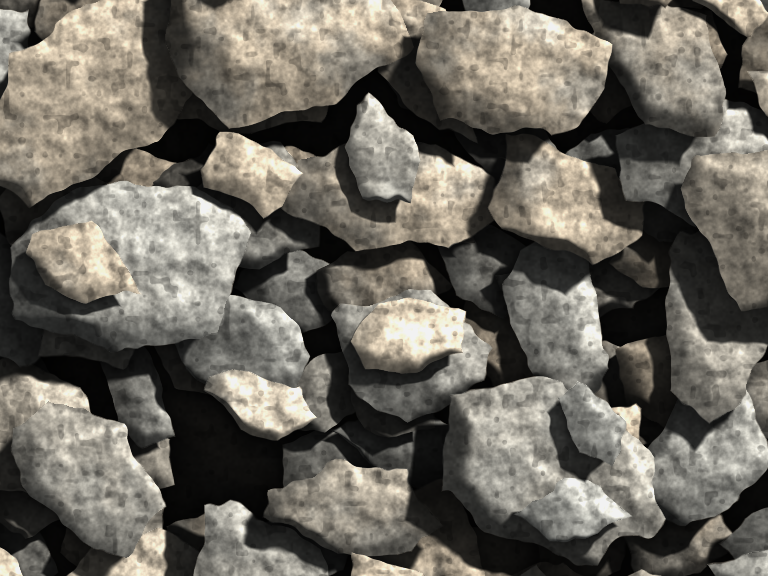
Give the GLSL for this texture, as a Shadertoy shader.

```glsl
// A heap of broken tan and grey stones in hard sunlight, with deep dark gaps.
#define TAN vec3(0.82, 0.75, 0.65)
#define GREY vec3(0.75, 0.74, 0.70)
#define SKY vec3(0.27, 0.28, 0.29)
#define SUN_DIR normalize(vec3(0.50, 0.55, 0.70))
#define SUN_GAIN 1.0
#define SHADOW_LENGTH 0.25
#define RELIEF 1.5
#define GRAIN 0.20
#define SIDES 7
#define TAU 6.28318

vec3 hash3(vec3 p) {
    p = fract(p * vec3(0.1031, 0.1030, 0.0973));
    p += dot(p, p.yxz + 33.33);
    return fract((p.xxy + p.yxx) * p.zyx);
}

float noise(vec2 p) {
    vec2 i = floor(p), f = fract(p);
    f = f * f * (3.0 - 2.0 * f);
    float a = hash3(vec3(i, 5.0)).x;
    float b = hash3(vec3(i + vec2(1, 0), 5.0)).x;
    float c = hash3(vec3(i + vec2(0, 1), 5.0)).x;
    float d = hash3(vec3(i + vec2(1, 1), 5.0)).x;
    return mix(mix(a, b, f.x), mix(c, d, f.x), f.y);
}

float fbm(vec2 p) {
    float sum = 0.0, amp = 0.5;
    for (int i = 0; i < 5; i++) {
        sum += amp * noise(p);
        p = mat2(1.6, 1.2, -1.2, 1.6) * p + 3.7;
        amp *= 0.55;
    }
    return sum;
}

// Faceted stone: returns depth inside the outline, and a blended facet normal
float stone(vec2 q, vec3 seed, out vec3 normal) {
    vec2 tilt = (seed.xy - 0.5) * 0.5;
    float inside = 1e3;
    normal = vec3(-tilt, 1.0) * exp(-12.0 * (0.4 + dot(q, tilt)));
    for (int k = 0; k < SIDES; k++) {
        vec3 h = hash3(seed * 91.0 + float(k) * 17.0);
        float angle = (float(k) + 0.75 * h.x) * TAU / float(SIDES);
        vec2 dir = vec2(cos(angle), sin(angle));
        float edge = mix(0.72, 1.0, h.y) - dot(q, dir);
        float slope = mix(0.8, 4.0, h.z * h.z);
        inside = min(inside, edge);
        normal += exp(min(-12.0 * slope * edge, 40.0)) * vec3(dir * slope * 0.6, 1.0);
    }
    normal = normalize(normal);
    return inside;
}

struct Surface { vec3 tone; float sun; float sky; vec3 seed; vec2 grainPos; };

// Paints one jittered grid of stones over the heap, with their shadows
void addLayer(inout Surface s, vec2 p, float cell, float chance, float open, float id) {
    vec2 grid = p / cell + id * 3.37, base = floor(grid);
    vec2 toSun = normalize(SUN_DIR.xy);
    float soft = 0.75 / (iResolution.y * cell);
    for (int j = -1; j <= 1; j++)
    for (int i = -1; i <= 1; i++) {
        vec2 c = base + vec2(i, j);
        vec3 place = hash3(vec3(c, id * 7.0 + 1.0));
        vec3 seed = hash3(vec3(c, id * 7.0 + 2.0));
        vec3 form = hash3(vec3(c, id * 7.0 + 3.0));
        vec2 d = grid - c - 0.5 - (place.xy - 0.5) * 0.6;
        if (place.z > chance || dot(d, d) > 1.7) continue;

        float turn = (form.x - 0.6) * 2.4;
        mat2 rot = mat2(cos(turn), sin(turn), -sin(turn), cos(turn));
        vec2 axes = vec2(mix(0.52, 0.76, form.y), mix(0.36, 0.50, form.z));
        vec3 normal, unused;
        float reach = SHADOW_LENGTH * mix(0.6, 1.2, seed.z);
        float shade = stone(((d + toSun * reach) * rot) / axes, seed, unused) * axes.y;
        float inside = stone((d * rot) / axes, seed, normal) * axes.y;

        // Cast shadow and contact darkening on what lies below
        s.sun *= 1.0 - smoothstep(-soft - 0.008, soft + 0.008, shade);
        s.sky *= 1.0 - 0.5 * exp(-max(-inside, 0.0) * 9.0);

        // The stone itself
        float cover = smoothstep(-soft, soft, inside);
        normal.xy = rot * normal.xy;
        vec3 tone = mix(TAN, GREY, smoothstep(0.2, 0.9, seed.y)) * mix(0.86, 1.12, form.y);
        s.tone = mix(s.tone, tone, cover);
        s.sun = mix(s.sun, max(dot(normal, SUN_DIR), 0.0) * open, cover);
        s.sky = mix(s.sky, open * (0.75 + 0.25 * normal.z), cover);
        if (cover > 0.5) {
            s.seed = seed;
            s.grainPos = (d * rot) * cell;
        }
    }
}

void mainImage(out vec4 fragColor, in vec2 fragCoord) {
    vec2 p = fragCoord / iResolution.y;

    // Rough, chipped outlines
    vec2 chip = vec2(noise(p * 14.0), noise(p * 14.0 + 50.0)) - 0.5;
    vec2 nick = vec2(noise(p * 55.0), noise(p * 55.0 + 80.0)) - 0.5;
    vec2 w = p + chip * 0.030 + nick * 0.007;

    // Heap from the dark bottom up to the large stones and a few small ones
    Surface s = Surface(TAN, 0.0, 0.35, vec3(0.5), p);
    addLayer(s, w, 0.17, 0.95, 0.75, 1.0);
    addLayer(s, w, 0.25, 0.85, 0.92, 2.0);
    addLayer(s, w, 0.37, 0.62, 1.0, 3.0);
    addLayer(s, w, 0.14, 0.12, 1.0, 4.0);

    // Pitted relief, mineral stains, bedding streaks and fine grain
    vec2 g = p + s.seed.xy * 9.0;
    float relief = fbm(g * 24.0) - fbm(g * 24.0 + normalize(SUN_DIR.xy) * 0.35);
    float stain = smoothstep(0.45, 0.75, fbm(g * 8.0));
    float streak = noise(s.grainPos * vec2(9.0, 60.0) + s.seed.yz * 40.0) - 0.5;
    float grain = noise(g * 190.0) - 0.5;
    float pit = smoothstep(0.70, 0.85, noise(g * 75.0));
    vec3 albedo = mix(s.tone, GREY * 0.90, 0.55 * stain);
    albedo *= 1.0 + GRAIN * grain + 0.10 * streak - 0.22 * pit;

    float sun = s.sun * SUN_GAIN * max(1.0 + RELIEF * relief, 0.0);
    vec3 col = albedo * (SKY * s.sky * (1.0 + 0.6 * relief) + sun);
    fragColor = vec4(min(col, vec3(0.95)), 1.0);
}
```
